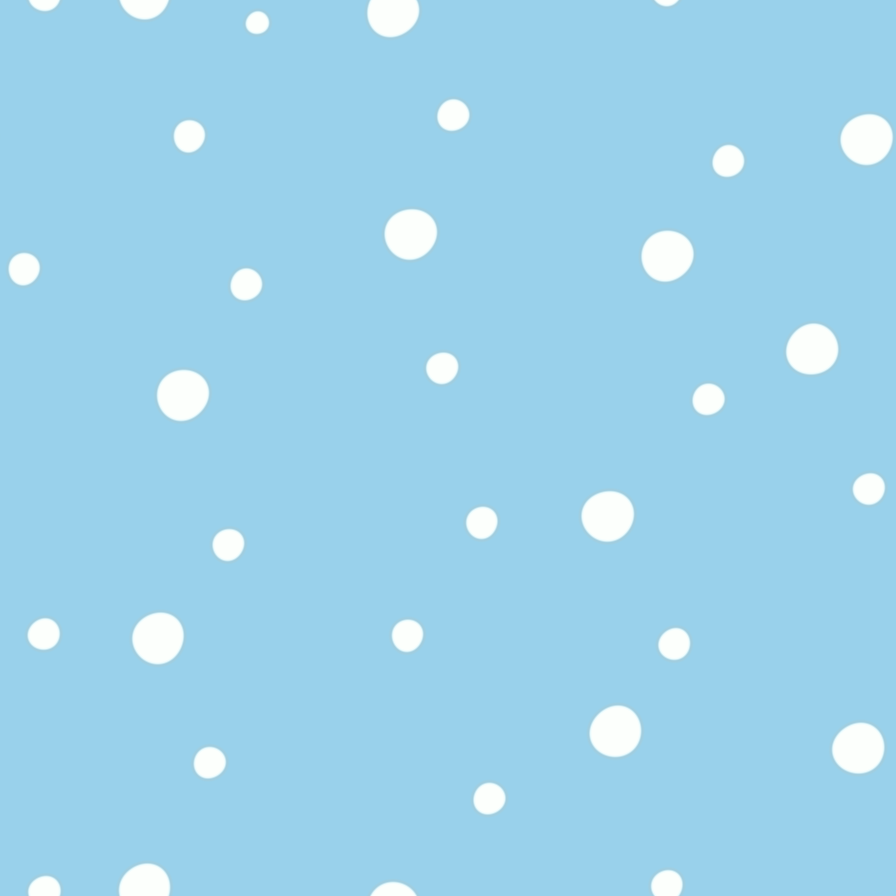
Reproduce this pattern procedurally as a Shadertoy shader.

```glsl
// Scattered white, slightly lopsided dots in three sizes on a flat sky blue.
// Dot centres follow a jittered low-discrepancy sequence on a torus, so the
// spacing stays even and the tile wraps; each outline is a wobbled circle.

const vec3 SKY       = vec3(0.60, 0.82, 0.92);
const vec3 OUTER_RIM = vec3(0.63, 0.805, 0.875);
const vec3 INNER_RIM = vec3(0.92, 0.99, 1.00);
const vec3 WHITE     = vec3(0.99, 1.00, 0.99);

const int   DOT_COUNT    = 29;
const int   LARGE_COUNT  = 11;
const float LARGE_RADIUS = 0.0287;
const float SMALL_RADIUS = 0.0177;
const float TINY_RADIUS  = 0.0128;

const vec2  SEQUENCE_STEP = vec2(0.75488, 0.56984);
const vec2  SEQUENCE_START = vec2(0.17, 0.02);
const float JITTER     = 0.028;   // largest shift of a centre
const float OVALNESS   = 0.028;   // stretch along the rising diagonal
const float LUMPINESS  = 0.016;   // three-sided wobble of the outline
const float SOFTNESS   = 0.0014;  // half width of the dot edge
const float RIM_WIDTH  = 0.0045;
const float DIAGONAL   = 0.785;

vec2 hash2(float n) {
    vec2 p = fract(vec2(n + 1.0) * vec2(0.1031, 0.1137));
    p += dot(p, p.yx + 33.33);
    return fract((p.xx + p.yx) * p.yy);
}

// Shortest offset between two points of the repeating tile.
vec2 wrapOffset(vec2 d) {
    return d - round(d);
}

float dotRadius(int i) {
    if (i < LARGE_COUNT) return LARGE_RADIUS;
    return i == DOT_COUNT - 1 ? TINY_RADIUS : SMALL_RADIUS;
}

// Signed distance to a wobbled circle, negative inside.
float blobDistance(vec2 p, float radius, vec2 seed) {
    float angle = atan(p.y, p.x + 1e-6);
    float tilt = DIAGONAL + 0.9 * (seed.x - 0.5);
    float wobble = OVALNESS * cos(2.0 * (angle - tilt))
                 + LUMPINESS * cos(3.0 * angle + 6.283 * seed.y);
    return length(p) - radius * (1.0 + wobble);
}

float dotsDistance(vec2 uv) {
    float nearest = 1.0;
    for (int i = 0; i < DOT_COUNT; i++) {
        float n = float(i);
        vec2 shift = JITTER * (2.0 * hash2(n) - 1.0);
        vec2 centre = SEQUENCE_START + n * SEQUENCE_STEP + shift;
        vec2 p = wrapOffset(uv - centre);
        nearest = min(nearest, blobDistance(p, dotRadius(i), hash2(n + 57.0)));
    }
    return nearest;
}

float cover(float d, float soft) {
    return 1.0 - smoothstep(-soft, soft, d);
}

void mainImage(out vec4 fragColor, in vec2 fragCoord) {
    vec2 uv = fragCoord / iResolution.xy;
    float soft = max(SOFTNESS, 0.75 / min(iResolution.x, iResolution.y));
    float d = dotsDistance(uv);

    // Faint rim outside, pale rim inside, then the white body.
    vec3 colour = mix(SKY, OUTER_RIM, cover(d - 0.7 * RIM_WIDTH, soft));
    colour = mix(colour, INNER_RIM, cover(d, soft));
    colour = mix(colour, WHITE, cover(d + 0.4 * RIM_WIDTH, soft));

    fragColor = vec4(colour, 1.0);
}
```
